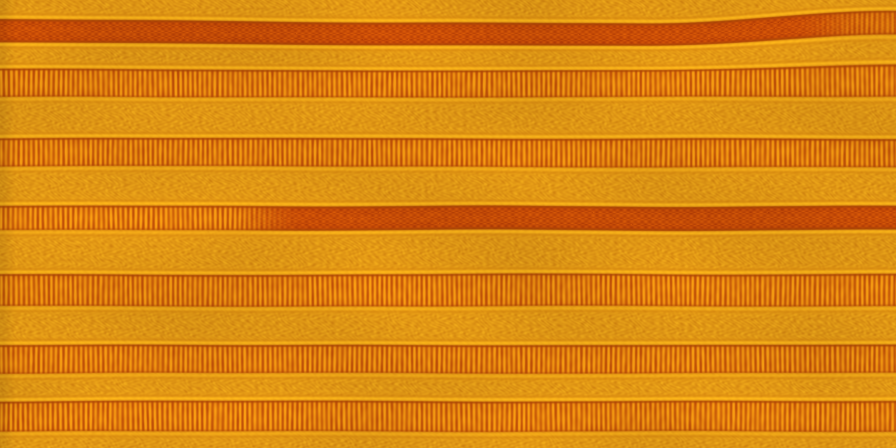
Reproduce this texture procedurally as a Shadertoy shader.

```glsl
// Golden woven braid: seven ribbed strips across a herringbone ground, edged by
// bright cords. Two strips turn to dense red cord over part of their length.
// Each strip is a distance band; gradient noise bends, wears and tints the threads.

const float TAU = 6.2831853;

vec2 hashGradient(vec2 cell) {
    float h = fract(sin(dot(cell, vec2(127.1, 311.7))) * 43758.55);
    return vec2(cos(TAU * h), sin(TAU * h));
}

float gradientNoise(vec2 p) {
    vec2 i = floor(p), f = fract(p);
    vec2 u = f * f * f * (f * (f * 6.0 - 15.0) + 10.0);
    vec2 e = vec2(0.0, 1.0);
    float low = mix(dot(hashGradient(i), f),
                    dot(hashGradient(i + e.yx), f - e.yx), u.x);
    float high = mix(dot(hashGradient(i + e), f - e),
                     dot(hashGradient(i + e.yy), f - e.yy), u.x);
    return mix(low, high, u.y);
}

// Soft bump of the given half width around zero
float ridge(float d, float width) {
    return exp(-d * d / (width * width));
}

// Diagonal stitches that change direction from row to row
vec3 herringbone(vec2 p) {
    float zigzag = abs(fract(p.y * 28.0) - 0.5);
    float wander = gradientNoise(p * 24.0) * 0.7;
    float stitch = sin(TAU * (p.x * 62.0 + zigzag * 1.5 + wander));
    float crossing = sin(TAU * (p.y * 84.0 + p.x * 21.0 + wander));
    float grain = gradientNoise(p * vec2(95.0, 130.0));
    float light = 0.55 + 0.2 * stitch * crossing + 0.1 * stitch + 0.5 * grain;
    return mix(vec3(0.81, 0.51, 0.06), vec3(0.92, 0.65, 0.10), clamp(light, 0.0, 1.0));
}

// Upright ribs with uneven spacing and depth
vec3 ribs(vec2 p, float across) {
    float phase = p.x * 90.0 + 0.3 * gradientNoise(p * vec2(14.0, 5.0));
    float depth = 0.42 + 0.25 * gradientNoise(p * vec2(32.0, 9.0));
    float crest = 0.56 + depth * sin(TAU * phase);
    crest += 0.25 * gradientNoise(p * vec2(90.0, 40.0)) - 0.1 * across * across;
    return mix(vec3(0.74, 0.31, 0.03), vec3(0.95, 0.60, 0.07), clamp(crest, 0.0, 1.0));
}

// Tight red cord with staggered beads
vec3 redCord(vec2 p, float across) {
    float row = across * 2.0;
    float bead = sin(TAU * (p.x * 64.0 + 0.5 * floor(row))) * cos(TAU * row);
    float light = 0.5 + 0.28 * bead + 0.3 * gradientNoise(p * 85.0);
    light -= 0.25 * across * across;
    return mix(vec3(0.69, 0.23, 0.02), vec3(0.87, 0.37, 0.03), clamp(light, 0.0, 1.0));
}

void mainImage(out vec4 fragColor, in vec2 fragCoord) {
    vec2 uv = fragCoord / iResolution.xy;
    vec2 p = fragCoord / iResolution.y;
    float soft = max(1.0 / iResolution.y, 0.002);

    // Slack in the cloth, strongest along the top
    float top = smoothstep(0.75, 0.95, uv.y);
    float lift = 0.026 * smoothstep(0.72, 1.0, uv.x) - 0.009 * smoothstep(0.0, 0.45, uv.x);
    float y = uv.y - top * lift - 0.004 * gradientNoise(p * vec2(2.3, 4.0));

    // Nearest strip: centre height and half width, from the bottom up
    const vec2 strips[7] = vec2[7](
        vec2(0.070, 0.033), vec2(0.198, 0.031), vec2(0.352, 0.035), vec2(0.513, 0.026),
        vec2(0.659, 0.031), vec2(0.815, 0.031), vec2(0.932, 0.025));
    float edge = 1.0, across = 0.0;
    int strip = 0;
    for (int i = 0; i < 7; i++) {
        float offset = y - strips[i].x;
        float d = abs(offset) - strips[i].y;
        if (d < edge) {
            edge = d;
            across = offset / strips[i].y;
            strip = i;
        }
    }

    // Share of red cord in this strip
    float red = 0.0;
    if (strip == 3) red = smoothstep(0.25, 0.34, uv.x);
    if (strip == 6) red = 1.0 - 0.75 * smoothstep(0.88, 0.98, uv.x);

    // Ground with a smooth bright selvedge
    vec3 color = herringbone(p);
    float selvedge = 1.0 - smoothstep(0.008, 0.025, edge);
    color = mix(color, vec3(0.90, 0.61, 0.08), 0.55 * selvedge);

    // Strip
    vec3 band = mix(ribs(p, across), redCord(p, across), red);
    color = mix(color, band, 1.0 - smoothstep(-soft, soft, edge));

    // Dark crease, raised cord and its faint shadow
    float upper = step(0.0, across);
    float crease = ridge(edge + 0.001, 0.003) * mix(0.4, 0.75, max(upper, red));
    color = mix(color, vec3(0.66, 0.27, 0.02), crease);
    float twist = 0.9 + 0.1 * sin(TAU * (p.x * 55.0 + edge * 40.0));
    float cord = ridge(edge - 0.006, 0.0034) * mix(0.5, 0.9, max(upper, red));
    color = mix(color, vec3(0.98, 0.71, 0.10), cord * twist);
    color = mix(color, vec3(0.78, 0.46, 0.04), 0.3 * ridge(edge - 0.0125, 0.003));

    // Broad wear and a dimmer left border
    color *= 1.0 + 0.06 * gradientNoise(p * vec2(3.0, 5.0));
    color *= 1.0 - 0.08 * (1.0 - smoothstep(0.0, 0.02, uv.x));
    fragColor = vec4(clamp(color, 0.0, 1.0), 1.0);
}
```
